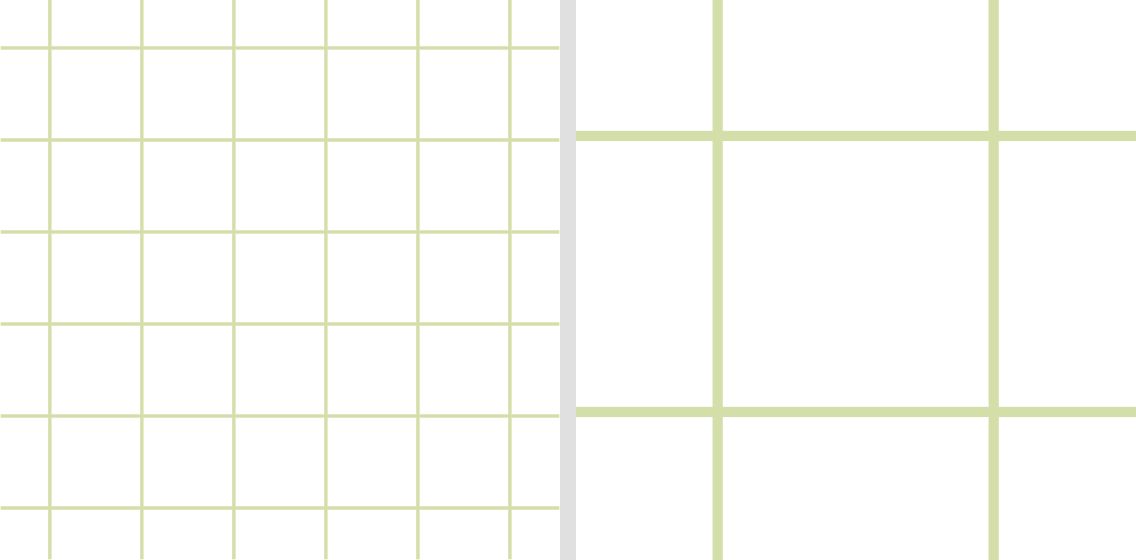
Left, the full canvas; right, a detail of the centre.
This pattern is drawn by a WebGL 1 fragment shader. Its source:

```glsl
precision highp float;
// Thin pale green square grid on white, six lines across and six down.

uniform vec2 u_resolution;

// Coverage of evenly spaced lines along each axis, smoothed over one pixel.
vec2 gridLines(vec2 p, float spacing, float width, float pixel) {
  vec2 distanceToLine = abs(fract(p / spacing) - 0.5) * spacing;
  return clamp((0.5 * width - distanceToLine) / pixel + 0.5, 0.0, 1.0);
}

void main() {
  float pixel = 1.0 / min(u_resolution.x, u_resolution.y);
  vec2 uv = gl_FragCoord.xy * pixel;

  // The middle cell sits slightly above the centre of the canvas.
  vec2 lines = gridLines(uv - vec2(0.4998, 0.5036), 0.1643, 0.0061, pixel);
  float ink = max(lines.x, lines.y);

  // Lines stop just short of the left, right and bottom edges.
  vec2 canvas = u_resolution * pixel;
  float inset = min(min(uv.x, canvas.x - uv.x), uv.y);
  ink *= clamp((inset - 0.0012) / pixel + 0.5, 0.0, 1.0);

  vec3 paper = vec3(1.0);
  vec3 green = vec3(0.83, 0.87, 0.66);
  gl_FragColor = vec4(mix(paper, green, ink), 1.0);
}
```
